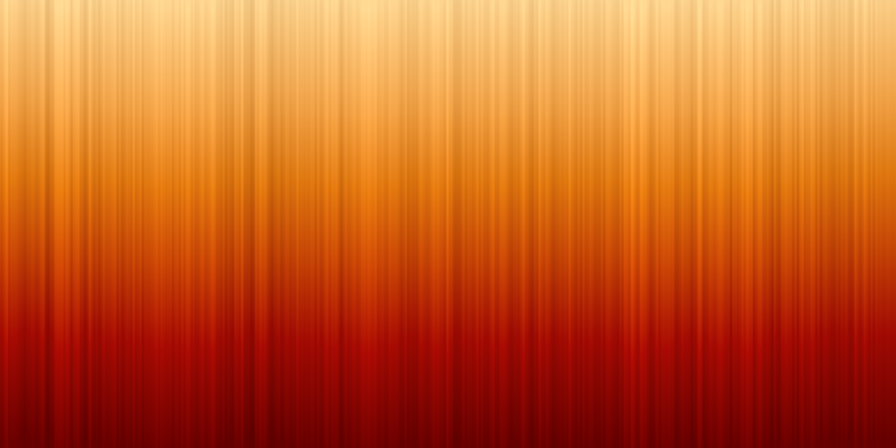
Reproduce this background procedurally as a Shadertoy shader.

```glsl
// Brushed vertical grain over a warm gradient, dark red below to pale amber above.
// Layers of one-dimensional noise across x shade each column and nudge its
// gradient height, so the streaks run unbroken from bottom to top.

const int STOPS = 6;
const float HEIGHTS[STOPS] = float[](0.0, 0.235, 0.42, 0.59, 0.76, 1.0);
const vec3 COLOURS[STOPS] = vec3[](
    vec3(0.41, 0.00, 0.00),   // deep red
    vec3(0.64, 0.04, 0.01),   // crimson
    vec3(0.78, 0.27, 0.02),   // rust
    vec3(0.88, 0.47, 0.06),   // orange
    vec3(0.95, 0.64, 0.28),   // amber
    vec3(0.99, 0.83, 0.56));  // pale gold

float hash(float n) {
    return fract(sin(n * 12.9898) * 43758.5453);
}

// Smooth value noise along a line, centred on zero.
float lineNoise(float x, float seed) {
    float cell = floor(x);
    float blend = smoothstep(0.0, 1.0, x - cell);
    return mix(hash(cell + seed), hash(cell + 1.0 + seed), blend) - 0.5;
}

// Piecewise linear blend through the colour stops.
vec3 warmGradient(float y) {
    vec3 colour = COLOURS[0];
    for (int i = 1; i < STOPS; i++) {
        float t = clamp((y - HEIGHTS[i - 1]) / (HEIGHTS[i] - HEIGHTS[i - 1]), 0.0, 1.0);
        colour = mix(colour, COLOURS[i], t);
    }
    return colour;
}

// Sum of streak layers, from broad bands to hairlines.
// Layers finer than a pixel (width in canvas units) fade out.
float grain(float x, float pixel) {
    float sum = 0.0;
    float frequency = 22.0;
    float weight = 0.3;
    for (int i = 0; i < 5; i++) {
        float visible = 1.0 - smoothstep(0.6, 1.4, frequency * pixel);
        sum += weight * visible * lineNoise(x * frequency, float(i) * 37.0);
        frequency *= 2.05;
        weight *= 1.28;
    }
    return sum;
}

void mainImage(out vec4 fragColor, in vec2 fragCoord) {
    vec2 uv = fragCoord / iResolution.xy;
    float streak = grain(uv.x, 1.0 / iResolution.x);

    // Columns near the sides sit slightly lower on the gradient.
    float side = pow(abs(uv.x * 2.0 - 1.0), 6.0);
    float height = uv.y + 0.045 * streak - 0.02 * side;
    vec3 colour = warmGradient(height);

    // Streak contrast eases off toward the pale top.
    float contrast = mix(0.13, 0.06, smoothstep(0.3, 1.0, uv.y));
    colour *= 1.0 + contrast * streak;

    fragColor = vec4(clamp(colour, 0.0, 1.0), 1.0);
}
```
